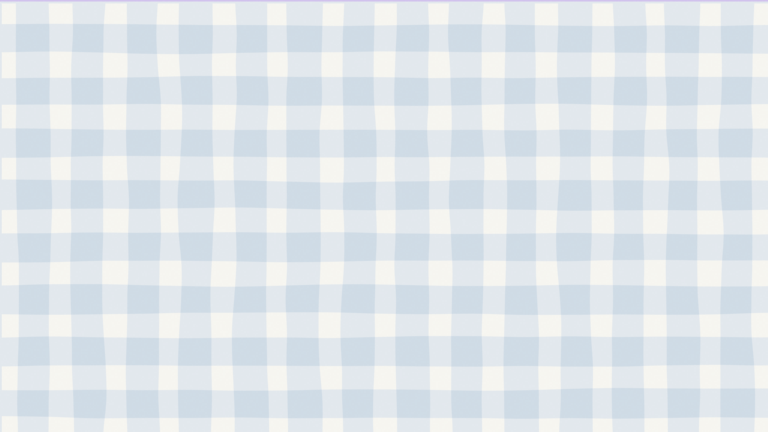
A Shadertoy shader for this pattern:

```glsl
float hash(vec2 p) {
    vec3 q = fract(p.xyx * 0.1031);
    q += dot(q, q.yzx + 33.33);
    return fract((q.x + q.y) * q.z);
}

// Smooth noise in -1..1 along one edge; each row is independent
float edgeNoise(float t, float row) {
    float cell = floor(t);
    float f = fract(t);
    float a = hash(vec2(cell + 20.0, row));
    float b = hash(vec2(cell + 21.0, row));
    return mix(a, b, f * f * (3.0 - 2.0 * f)) * 2.0 - 1.0;
}

// Coverage of repeated stripes whose two edges waver separately
float stripes(float across, float along, float period, float halfWidth, float waver, float seed) {
    float id = round(across / period);
    float offset = across - id * period;
    float row = id * 2.0 + step(0.0, offset) + seed;
    float wobble = 0.75 * edgeNoise(along * 5.0 + hash(vec2(row, 7.0)), row)
                 + 0.25 * edgeNoise(along * 13.0, row + 61.0);
    float edge = halfWidth + waver * wobble;
    float px = 0.9 / iResolution.y;
    return 1.0 - smoothstep(-px, px, abs(offset) - edge);
}

void mainImage(out vec4 fragColor, in vec2 fragCoord) {
    vec2 p = fragCoord / iResolution.y;
    p.y = 1.0 - p.y;
    float px = 0.7 / iResolution.y;

    // Overlapping translucent bands
    float columns = stripes(p.x - 0.0787, p.y, 0.1252, 0.0372, 0.0075, 40.0);
    float rows = stripes(p.y - 0.0899, p.x * 0.7, 0.1206, 0.0325, 0.0042, 140.0);
    float layers = columns + rows;

    // Pale margins along the top and left
    float margin = max(1.0 - smoothstep(-px, px, p.y - 0.008),
                       1.0 - smoothstep(-px, px, p.x - 0.004));
    layers = mix(layers, 1.0, margin);

    vec3 cream = vec3(0.965, 0.962, 0.942);
    vec3 paleBlue = vec3(0.887, 0.910, 0.930);
    vec3 deepBlue = vec3(0.812, 0.860, 0.900);
    vec3 color = mix(cream, paleBlue, min(layers, 1.0));
    color = mix(color, deepBlue, max(layers - 1.0, 0.0));

    // Lavender line at the top
    color = mix(color, vec3(0.82, 0.76, 0.93), 1.0 - smoothstep(-px, px, p.y - 0.0035));

    // Faint paper grain
    color += 0.004 * (hash(floor(p * 288.0)) - 0.5);
    fragColor = vec4(color, 1.0);
}
```
